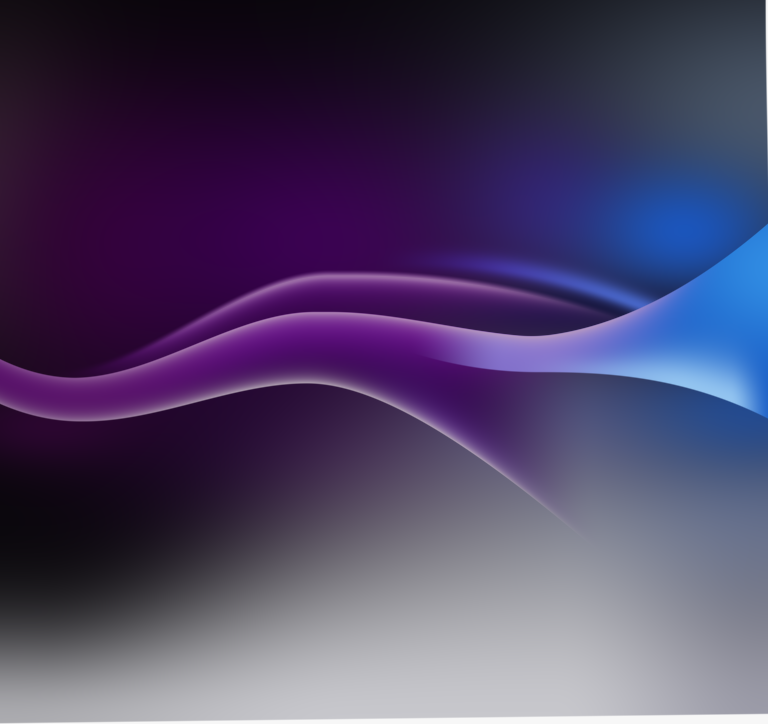
Write a Shadertoy shader that draws this background.

```glsl
// Silky violet-to-blue ribbons sweeping over a dark, softly lit backdrop.
// The backdrop is a stack of elliptical glows; each ribbon edge is a height
// curve, and the sheets are shaded by vertical distance to those curves.

#define RIM_WIDTH   0.011
#define SHEEN_WIDTH 0.040
#define SILVER      vec3(0.78, 0.78, 0.80)
#define ROSE        vec3(0.74, 0.62, 0.74)
#define MAGENTA     vec3(0.40, 0.05, 0.54)
#define PLUM        vec3(0.17, 0.01, 0.26)
#define LAVENDER    vec3(0.50, 0.43, 0.78)
#define AZURE       vec3(0.10, 0.36, 0.77)
#define ICE         vec3(0.66, 0.84, 0.97)

float glow(vec2 p, vec2 center, vec2 radius) {
    vec2 q = (p - center) / radius;
    return exp(-dot(q, q));
}

float square(float v) { return v * v; }

// Ribbon edges: height as a function of x
float crestEdge(float x) {
    return 0.478 + 0.091 * smoothstep(0.095, 0.41, x)
         - 0.035 * smoothstep(0.43, 0.72, x)
         + 2.6 * square(max(0.1 - x, 0.0))
         + 1.33 * pow(max(x - 0.675, 0.0), 1.9);
}

float tailEdge(float x) {
    float d = max(x - 0.4, 0.0);
    return 0.418 + 0.0525 * smoothstep(0.11, 0.40, x)
         + 2.2 * square(max(0.105 - x, 0.0)) - d * d / (0.3 + 0.84 * d);
}

float fanEdge(float x) {
    return 0.486 + square(max(0.7 - x, 0.0)) - 1.3 * pow(max(x - 0.7, 0.0), 2.5);
}

float veilEdge(float x) {
    return 0.483 + 0.136 * smoothstep(0.07, 0.43, x) - 0.5 * square(max(x - 0.46, 0.0));
}

float streakEdge(float x) { return 0.638 - 0.7 * square(x - 0.54); }

vec3 backdrop(vec2 p) {
    vec3 col = vec3(0.025, 0.02, 0.03);
    // Upper half: grey wall, purple haze, blue light
    col = mix(col, vec3(0.20, 0.15, 0.18), glow(p, vec2(-0.02, 0.74), vec2(0.14, 0.22)));
    col = mix(col, vec3(0.19, 0.01, 0.18), 0.9 * glow(p, vec2(0.15, 0.66), vec2(0.17, 0.20)));
    col = mix(col, vec3(0.23, 0.00, 0.32), glow(p, vec2(0.42, 0.66), vec2(0.30, 0.20)));
    col = mix(col, vec3(0.29, 0.34, 0.41), glow(p, vec2(1.03, 0.84), vec2(0.34, 0.21)));
    col = mix(col, vec3(0.20, 0.12, 0.46), 0.8 * glow(p, vec2(0.71, 0.72), vec2(0.12, 0.11)));
    col = mix(col, vec3(0.10, 0.34, 0.76), 0.95 * glow(p, vec2(0.89, 0.68), vec2(0.13, 0.09)));
    // Lower half: plum shade, blue-grey side
    col = mix(col, vec3(0.15, 0.03, 0.21), 0.9 * glow(p, vec2(0.42, 0.40), vec2(0.28, 0.15)));
    col = mix(col, vec3(0.20, 0.02, 0.22), 0.7 * glow(p, vec2(0.06, 0.41), vec2(0.12, 0.05)));
    col = mix(col, vec3(0.28, 0.34, 0.48), glow(p, vec2(0.98, 0.28), vec2(0.30, 0.17)));
    col = mix(col, vec3(0.20, 0.18, 0.38), 0.8 * glow(p, vec2(0.72, 0.42), vec2(0.16, 0.10)));
    col = mix(col, vec3(0.09, 0.27, 0.58), 0.9 * glow(p, vec2(0.98, 0.43), vec2(0.18, 0.08)));
    // Silver floor light, reaching highest right of centre
    float reach = 0.13 + 0.23 * smoothstep(0.05, 0.7, p.x) - 0.09 * smoothstep(0.72, 1.0, p.x);
    vec3 floorLight = mix(SILVER * 0.86, SILVER, smoothstep(0.0, 0.45, p.x));
    floorLight = mix(floorLight, vec3(0.61, 0.61, 0.66), smoothstep(0.72, 1.0, p.x));
    return mix(col, floorLight, exp(-square(p.y / reach)));
}

void mainImage(out vec4 fragColor, in vec2 fragCoord) {
    vec2 p = fragCoord / iResolution.xy;
    float x = p.x, aa = 1.0 / iResolution.y;
    vec3 col = backdrop(p);

    float belowCrest = crestEdge(x) - p.y;
    float aboveTail = p.y - tailEdge(x);
    float aboveFan = p.y - fanEdge(x);
    float belowVeil = veilEdge(x) - p.y;

    // Shadow and blue streak behind the ribbons
    col = mix(col, vec3(0.07, 0.07, 0.24), 0.75 * glow(p, vec2(0.75, 0.57), vec2(0.15, 0.035)));
    float streak = p.y - streakEdge(x);
    float streakWidth = streak > 0.0 ? 0.017 : 0.011;
    col = mix(col, mix(vec3(0.27, 0.14, 0.62), vec3(0.32, 0.47, 0.90), smoothstep(0.55, 0.85, x)),
              0.8 * exp(-square(streak / streakWidth)) * smoothstep(0.48, 0.68, x));

    // Upper veil: soft lit crest falling off into purple
    float veil = smoothstep(-0.009, 0.004, belowVeil) * smoothstep(0.06, 0.28, x)
               * (1.0 - smoothstep(0.55, 0.86, x));
    float veilDepth = max(belowVeil, 0.0);
    col = mix(col, MAGENTA, 0.85 * veil * exp(-veilDepth / 0.027));
    col = mix(col, ROSE, 0.85 * veil * exp(-veilDepth / 0.008) * smoothstep(0.12, 0.38, x));

    // Main sheet between crest and tail
    float underCrest = smoothstep(-aa, aa, belowCrest);
    float depth = max(belowCrest, 0.0), lift = max(aboveTail, 0.0);
    float sheet = underCrest * smoothstep(-aa, aa, aboveTail);
    vec3 silk = mix(PLUM, MAGENTA, exp(-square(depth / 0.065)));
    silk = mix(silk, vec3(0.31, 0.04, 0.36), 0.75 * (1.0 - smoothstep(0.10, 0.38, x)));
    silk = mix(silk, vec3(0.40, 0.20, 0.65), 0.8 * exp(-lift / SHEEN_WIDTH) * smoothstep(0.42, 0.6, x));
    float tailRim = exp(-lift / RIM_WIDTH) * mix(0.6, 0.95, smoothstep(0.0, 0.35, x));
    silk = mix(silk, vec3(0.73, 0.68, 0.73), tailRim);
    float sheetFade = 1.0 - smoothstep(0.56, 0.78, x);
    float tailFade = (1.0 - smoothstep(0.60, 0.79, x)) * exp(-lift / SHEEN_WIDTH);
    col = mix(col, silk, sheet * max(sheetFade, tailFade));

    // Right fan: lavender opening into blue with an icy lower lip
    float fan = underCrest * smoothstep(-aa, aa, aboveFan) * smoothstep(0.53, 0.66, x);
    vec3 fanColor = mix(LAVENDER, AZURE, smoothstep(0.70, 0.91, x));
    fanColor = mix(fanColor, vec3(0.19, 0.55, 0.89), glow(p, vec2(1.02, 0.63), vec2(0.13, 0.11)));
    fanColor = mix(fanColor, LAVENDER * 1.12, 0.7 * exp(-depth / 0.03) * (1.0 - smoothstep(0.82, 0.95, x)));
    float lip = exp(-square(max(aboveFan, 0.0) / mix(0.02, 0.055, smoothstep(0.75, 0.95, x))));
    fanColor = mix(fanColor, ICE, 0.85 * lip * smoothstep(0.65, 0.90, x) * (1.0 - smoothstep(0.95, 1.01, x)));
    col = mix(col, fanColor, fan);

    // Bright rim along the crest
    float crestRim = underCrest * exp(-depth / RIM_WIDTH) * mix(0.4, 0.88, smoothstep(0.0, 0.35, x));
    col = mix(col, ROSE, crestRim * (1.0 - smoothstep(0.76, 0.92, x)));

    // Slightly tilted pale border at the bottom and right
    float border = 1.0 - smoothstep(-aa, aa, p.y - 0.001 - 0.013 * x);
    border = max(border, smoothstep(-aa, aa, x - 1.002 + 0.005 * smoothstep(0.6, 1.0, p.y)));
    fragColor = vec4(mix(col, vec3(0.97), border), 1.0);
}
```
